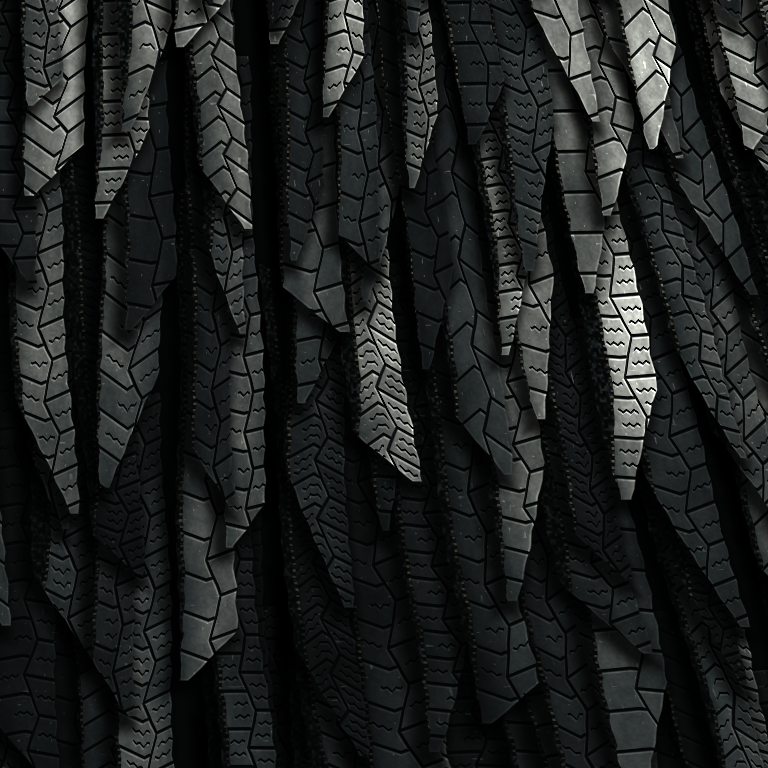
A WebGL 1 fragment shader for this texture:

```glsl
precision highp float;
uniform vec2 u_resolution;

const float COLUMN = 0.112;       // spacing of strips across
const float ROW = 0.16;           // spacing of strip tips downwards
const float MAX_LENGTH = 0.64;    // at most four rows
const float GROOVE = 0.0034;
const float SHADOW_REACH = 0.022;
const vec2 SHADOW_SHIFT = vec2(0.009, 0.010);
const vec2 BEVEL_SHIFT = vec2(0.0014, 0.0022);
const vec3 GAP = vec3(0.020, 0.027, 0.027);
const vec3 COOL = vec3(0.90, 1.02, 1.03);
const vec3 WARM = vec3(1.00, 1.02, 0.97);
const vec3 THREAD = vec3(0.34, 0.30, 0.24);

float hash(vec2 p) {
  p = fract(p * vec2(123.34, 456.21));
  p += dot(p, p + 45.32);
  return fract(p.x * p.y);
}

vec4 hash4(vec2 p) {
  return vec4(hash(p), hash(p + 17.3), hash(p + 41.7), hash(p + 73.1));
}

float noise(vec2 p) {
  vec2 i = floor(p), f = fract(p);
  f *= f * (3.0 - 2.0 * f);
  return mix(mix(hash(i), hash(i + vec2(1, 0)), f.x),
             mix(hash(i + vec2(0, 1)), hash(i + vec2(1, 1)), f.x), f.y);
}

float zigzag(float t) {
  return abs(fract(t) - 0.5) * 4.0 - 1.0;
}

// Signed distance to a hanging strip with a slanted, pointed lower end
float silhouette(vec2 q, float halfWidth, float cut, float side) {
  float x = q.x * side;
  float slant = (cut * (x + halfWidth * 0.7) - q.y) / sqrt(1.0 + cut * cut);
  return max(max(abs(x) - halfWidth, slant), max(-q.y, q.y - MAX_LENGTH));
}

// Tread relief (1 on blocks, 0 in grooves) and a random tone per block
vec2 tread(vec2 q, float halfWidth, vec4 style) {
  float pitch = mix(0.032, 0.060, style.x);
  float t = (q.y + mix(-0.8, 0.8, style.y) * abs(q.x)) / pitch;
  float lane = q.x - halfWidth * (0.25 + 0.22 * zigzag(t * 0.5));
  float right = step(0.0, lane);
  t += 0.5 * right;
  float cross = abs(fract(t) - 0.5) * pitch;
  float relief = smoothstep(GROOVE * 0.25, GROOVE, min(cross, abs(lane) * 1.3));

  // Short wavy sipes, one or two to a block
  float repeats = style.z > 0.55 ? 3.0 : 1.0;
  float wave = 0.0019 * zigzag(q.x * 105.0) / pitch;
  float sipe = abs(fract((t + wave) * repeats + (repeats < 2.0 ? 0.5 : 0.0)) - 0.5) * pitch / repeats;
  float reach = abs(lane) / halfWidth;
  float extent = smoothstep(0.15, 0.20, reach) * (1.0 - smoothstep(0.72, 0.78, reach));
  extent *= smoothstep(0.08, 0.14, abs(fract(t) - 0.5)) * step(0.25, style.z);
  relief *= 1.0 - 0.85 * extent * (1.0 - smoothstep(GROOVE * 0.2, GROOVE * 0.65, sipe));
  return vec2(relief, hash(vec2(floor(t + 0.5), right) + style.xy));
}

void paintStrip(inout vec3 color, vec2 p, vec2 cell, float light, float pixel) {
  vec4 place = hash4(cell + 3.1);
  vec4 style = hash4(cell + 129.7);
  vec4 look = hash4(cell + 257.9);
  if (look.w < 0.08) return;

  vec2 tip = vec2((cell.x + 0.5 + 0.65 * (place.x - 0.5)) * COLUMN, (cell.y + place.y) * ROW);
  vec2 q = p - tip;
  q.x += (place.z - 0.5) * 0.11 * q.y + 0.003 * sin(q.y * 17.0 + place.w * 6.3);
  float halfWidth = mix(0.025, 0.042, place.w);
  halfWidth += 0.0014 * zigzag(q.y * 23.0 + place.x) + 0.0012 * (noise(p * 110.0) - 0.5);
  float cut = mix(0.8, 3.2, style.w);
  float side = look.x < 0.5 ? -1.0 : 1.0;

  // Soft shadow on whatever hangs behind
  float shade = silhouette(q + SHADOW_SHIFT, halfWidth, cut, side);
  color *= mix(0.22, 1.0, smoothstep(-0.004, SHADOW_REACH, shade));

  float d = silhouette(q, halfWidth, cut, side);
  if (d > pixel) return;

  // Rubber face with bevelled tread
  vec2 block = tread(q, halfWidth, style);
  float relief = block.x;
  float bevel = relief - tread(q + BEVEL_SHIFT, halfWidth, style).x;
  float across = q.x / halfWidth;
  float tone = (0.095 + 0.54 * look.y * look.y) * light;
  tone *= mix(1.0, 0.25, smoothstep(0.12, 0.60, q.y));
  tone *= 0.85 + 0.5 * across * (look.z - 0.3) - 0.2 * across * across;
  tone *= 0.66 + 0.34 * block.y + 0.4 * noise(q * vec2(45.0, 16.0) + cell * 7.0);
  tone *= 0.82 + 0.18 * noise(p * 330.0) + 0.18 * noise(p * vec2(150.0, 90.0));
  tone *= mix(0.12, 1.0, relief) + 0.55 * bevel;
  tone *= 1.0 + 0.6 * smoothstep(-0.0035, -0.001, d) * noise(p * 60.0);
  tone += 0.22 * light * smoothstep(0.91, 1.0, noise(p * 170.0)) * relief;
  vec3 face = GAP * 0.6 + max(tone, 0.0) * mix(COOL, WARM, smoothstep(0.06, 0.4, tone));

  // Gritty black cut flank, with a stitched edge
  float flank = halfWidth * mix(0.05, 0.85, style.z * look.z + 0.2 * place.x);
  float edge = q.x + halfWidth - flank * smoothstep(0.0, 0.16, q.y);
  edge += 0.0016 * (noise(p * 240.0) - 0.5);
  float grit = noise(p * vec2(310.0, 270.0));
  vec3 dark = GAP * 0.8 + 0.14 * light * COOL * grit * grit * grit;
  float stitch = smoothstep(0.0028, 0.0008, abs(edge + 0.002)) * smoothstep(0.0, 0.5, zigzag(q.y * 120.0));
  dark += THREAD * stitch * light * noise(q * 30.0 + cell);
  vec3 strip = mix(dark, face, smoothstep(-pixel, pixel, edge));

  color = mix(color, strip, smoothstep(pixel, -pixel, d));
}

void main() {
  vec2 uv = gl_FragCoord.xy / u_resolution;
  float pixel = 0.8 / u_resolution.y;

  // Strips lean further to the right on the right side
  vec2 p = uv;
  p.x += (0.03 + 0.24 * smoothstep(0.2, 1.0, uv.x)) * (uv.y - 0.5);

  float light = 0.52 + 0.40 * smoothstep(0.1, 1.0, uv.y);
  light += 0.40 * smoothstep(0.35, 0.9, uv.x) * smoothstep(0.0, 0.6, uv.y);
  light += 0.25 * smoothstep(0.4, 0.0, uv.x) * smoothstep(0.5, 1.0, uv.y);

  // Higher rows overlap lower ones
  vec2 home = floor(p / vec2(COLUMN, ROW));
  vec3 color = GAP;
  for (int row = -4; row <= 1; row++) {
    for (int column = -1; column <= 1; column++) {
      paintStrip(color, p, home + vec2(float(column), float(row)), light, pixel);
    }
  }
  gl_FragColor = vec4(color, 1.0);
}
```
